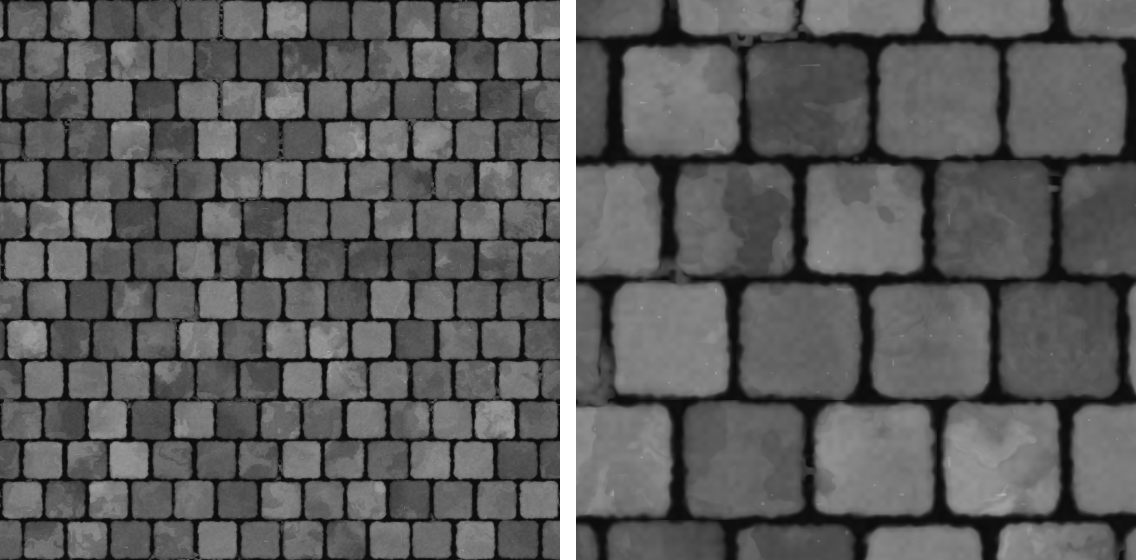
Left, the full canvas; right, a detail of the centre.
A three.js fragment shader for this texture:

```glsl
// Grey cobblestone paving: staggered rows of rounded, mottled setts with dark ragged joints.
varying vec2 vUv;

const vec2 GRID = vec2(13.0, 14.0);             // stones across, rows down
const vec2 STONE_HALF = vec2(0.0342, 0.0329);   // half size of a stone
const float CORNER = 0.0095;                    // corner radius
const float PLACE_JITTER = 0.0022;
const float SIZE_JITTER = 0.0016;
const float ROW_DRIFT = 0.15;                   // extra shift of a row, in stones
const float RAGGED = 0.0042;                    // roughness of the outline
const float EDGE_SOFT = 0.0014;
const float GRIME_WIDTH = 0.0032;
const vec3 JOINT = vec3(0.055);
const vec3 GRIME = vec3(0.19);
const vec3 GRIT = vec3(0.30);
const vec3 STONE_DARK = vec3(0.27);
const vec3 STONE_LIGHT = vec3(0.62);

float hash(vec2 p) {
  vec3 q = fract(p.xyx * vec3(0.1031, 0.1030, 0.0973));
  q += dot(q, q.yzx + 33.33);
  return fract((q.x + q.y) * q.z);
}

// Value noise that wraps after the given number of lattice cells.
float noise(vec2 p, float period) {
  vec2 i = floor(p);
  vec2 f = fract(p);
  f = f * f * (3.0 - 2.0 * f);
  vec2 a = mod(i, period);
  vec2 b = mod(i + 1.0, period);
  return mix(mix(hash(a), hash(vec2(b.x, a.y)), f.x),
             mix(hash(vec2(a.x, b.y)), hash(b), f.x), f.y);
}

float fbm(vec2 p, float period) {
  float sum = 0.0;
  float gain = 0.5;
  for (int i = 0; i < 4; i++) {
    sum += gain * noise(p, period);
    p *= 2.0;
    period *= 2.0;
    gain *= 0.5;
  }
  return sum / 0.9375;
}

float roundedBox(vec2 p, vec2 halfSize, float radius) {
  vec2 q = abs(p) - halfSize + radius;
  return length(max(q, 0.0)) + min(max(q.x, q.y), 0.0) - radius;
}

// Tone of one stone, 0 dark to 1 light; p spans about -0.5 to 0.5.
float stoneTone(vec2 p, vec2 id) {
  vec2 seed = 40.0 + 60.0 * vec2(hash(id + 3.7), hash(id + 8.1));
  vec2 q = p * 1.5 + seed;
  vec2 warp = vec2(fbm(q * 1.6, 512.0), fbm(q * 1.6 + 17.0, 512.0)) - 0.5;
  float cloud = noise(q + warp * 1.5, 512.0);
  float stain = smoothstep(0.46, 0.60, fbm(q * 1.1 + warp * 2.2 + 31.0, 512.0));
  float base = mix(0.12, 0.68, pow(hash(id + 1.3), 1.25));
  float contrast = mix(0.15, 0.75, hash(id + 5.9));
  return base + contrast * (0.75 * (cloud - 0.45) + 0.36 * (stain - 0.35));
}

void main() {
  // Staggered layout, rows counted from the top
  vec2 cell = vec2(vUv.x, 1.0 - vUv.y) * GRID;
  float row = min(floor(cell.y), GRID.y - 1.0);
  cell.x -= 0.5 * mod(row, 2.0) + ROW_DRIFT * hash(vec2(row, 71.0));
  vec2 id = vec2(mod(floor(cell.x), GRID.x), row);
  vec2 local = (vec2(fract(cell.x), cell.y - row) - 0.5) / GRID;

  // Stone outline with small shifts and ragged edges
  vec2 shift = vec2(hash(id + 11.0), hash(id + 23.0)) - 0.5;
  vec2 resize = vec2(hash(id + 37.0), hash(id + 41.0)) - 0.5;
  vec2 center = PLACE_JITTER * shift * vec2(1.0, 0.5);
  float d = roundedBox(local - center, STONE_HALF + SIZE_JITTER * resize, CORNER);
  float coarse = noise(vUv * 96.0, 96.0) - 0.5;
  float fine = noise(vUv * 220.0, 220.0) - 0.5;
  d += RAGGED * (0.6 * coarse + 0.4 * fine);

  // Joint: black core, grimy rim, occasional pale grit
  float rim = 1.0 - smoothstep(0.0, GRIME_WIDTH, d);
  vec3 joint = mix(JOINT, GRIME, rim * (0.55 + 0.8 * noise(vUv * 150.0, 150.0)));
  float gritArea = smoothstep(0.77, 0.90, noise(vUv * 18.0 + 5.0, 18.0));
  joint = mix(joint, GRIT, gritArea * smoothstep(0.35, 0.75, fine + 0.5));
  joint *= 0.8 + 0.4 * noise(vUv * 256.0, 256.0);

  // Stone face: mottling, darkened border, grain and pale flecks
  float tone = stoneTone(local * GRID, id);
  vec3 stone = mix(STONE_DARK, STONE_LIGHT, clamp(tone, 0.0, 1.0));
  stone *= 1.0 - 0.14 * smoothstep(-0.005, 0.0, d);
  stone += 0.035 * (noise(vUv * 256.0, 256.0) - 0.5);
  stone += 0.03 * (fbm(vUv * 64.0, 64.0) - 0.5);
  stone += 0.10 * smoothstep(0.94, 1.0, noise(vUv * 180.0 + 9.0, 180.0));

  float cover = 1.0 - smoothstep(-EDGE_SOFT, EDGE_SOFT, d);
  gl_FragColor = vec4(mix(joint, stone, cover), 1.0);
}
```
